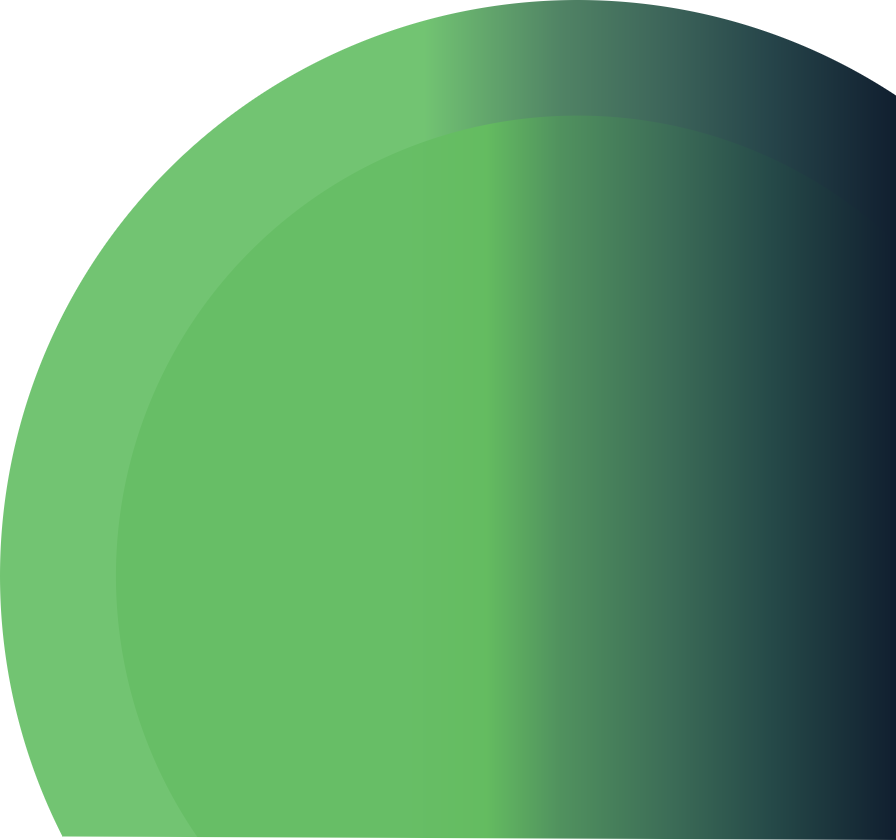
Reproduce this background procedurally as a WebGL 1 fragment shader.

```glsl
precision highp float;
// A large green disc with a paler rim on white, cut off by the right and
// bottom sides. Two concentric circle masks choose between horizontal
// colour ramps that fade from green through teal to navy.

uniform vec2 u_resolution;

// Layout, in units of the canvas height
const float ASPECT = 1.0637;
const vec2 CENTER = vec2(0.6856, 0.3144);
const float OUTER_RADIUS = 0.6856;
const float INNER_RADIUS = 0.5480;
const float BASE_HEIGHT = 0.0045;   // white sliver at the lower left
const float BASE_SLOPE = -0.0042;

// Ramp positions along x
const float RIM_START = 0.502;
const float FACE_START = 0.577;
const float GREEN_STOP = 0.665;
const float MID_STOP = 0.796;
const float TEAL_STOP = 0.914;
const float DARK_STOP = 1.064;

const vec3 PAPER = vec3(1.0);
const vec3 FACE_LEFT = vec3(0.405, 0.745, 0.400);
const vec3 FACE_GREEN = vec3(0.392, 0.737, 0.378);
const vec3 FACE_FERN = vec3(0.315, 0.570, 0.370);
const vec3 FACE_MID = vec3(0.235, 0.425, 0.340);
const vec3 FACE_TEAL = vec3(0.148, 0.290, 0.285);
const vec3 RIM_GREEN = vec3(0.448, 0.770, 0.448);
const vec3 RIM_FERN = vec3(0.315, 0.515, 0.395);
const vec3 RIM_MID = vec3(0.235, 0.390, 0.350);
const vec3 RIM_TEAL = vec3(0.150, 0.270, 0.290);
const vec3 NAVY = vec3(0.065, 0.120, 0.185);

// Linear step of a colour ramp between two positions
vec3 rampTo(vec3 color, vec3 next, float from, float to, float x) {
    return mix(color, next, clamp((x - from) / (to - from), 0.0, 1.0));
}

vec3 faceColor(float x) {
    vec3 color = rampTo(FACE_LEFT, FACE_GREEN, 0.48, FACE_START, x);
    color = rampTo(color, FACE_FERN, FACE_START, GREEN_STOP, x);
    color = rampTo(color, FACE_MID, GREEN_STOP, MID_STOP, x);
    color = rampTo(color, FACE_TEAL, MID_STOP, TEAL_STOP, x);
    return rampTo(color, NAVY, TEAL_STOP, DARK_STOP, x);
}

vec3 rimColor(float x) {
    vec3 color = rampTo(RIM_GREEN, RIM_FERN, RIM_START, GREEN_STOP, x);
    color = rampTo(color, RIM_MID, GREEN_STOP, MID_STOP, x);
    color = rampTo(color, RIM_TEAL, MID_STOP, TEAL_STOP, x);
    return rampTo(color, NAVY, TEAL_STOP, DARK_STOP, x);
}

// Coverage of a signed distance, negative inside
float coverage(float dist, float pixel) {
    return clamp(0.5 - dist / pixel, 0.0, 1.0);
}

void main() {
    vec2 p = gl_FragCoord.xy / u_resolution * vec2(ASPECT, 1.0);
    float pixel = 1.0 / u_resolution.y;
    float radius = length(p - CENTER);

    // Face inside the rim
    float face = coverage(radius - INNER_RADIUS, pixel);
    vec3 disc = mix(rimColor(p.x), faceColor(p.x), face);

    // Disc trimmed by the slightly tilted base line
    float base = BASE_HEIGHT + BASE_SLOPE * p.x;
    float shape = coverage(max(radius - OUTER_RADIUS, base - p.y), pixel);
    gl_FragColor = vec4(mix(PAPER, disc, shape), 1.0);
}
```
